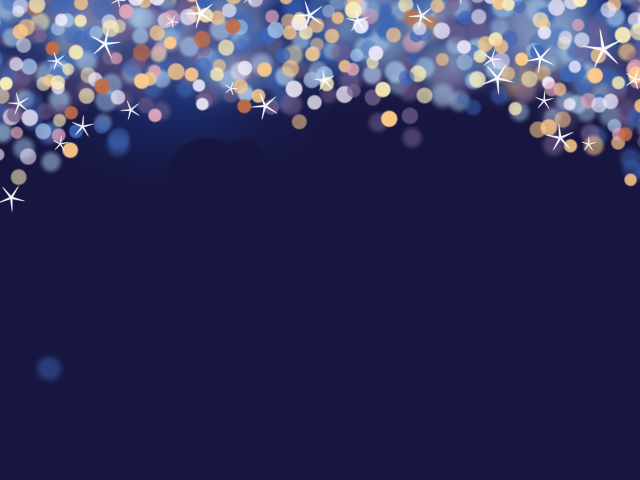
A Shadertoy shader for this background:

```glsl
#define NAVY vec3(0.09, 0.086, 0.25)
#define ROYAL vec3(0.11, 0.20, 0.48)
#define AZURE vec3(0.24, 0.40, 0.72)
#define ICE vec3(0.66, 0.79, 0.92)
#define MAUVE vec3(0.46, 0.38, 0.56)
#define PEACH vec3(1.0, 0.80, 0.54)
#define CREAM vec3(1.0, 0.95, 0.73)
#define PEARL vec3(0.94, 0.92, 0.98)
#define DOT_RADIUS 0.0155
#define STAR_CELL 0.135
#define STAR_RAYS 5.0

vec3 hash32(vec2 p) {
    vec3 q = fract(p.xyx * vec3(0.1031, 0.1030, 0.0973));
    q += dot(q, q.yxz + 33.33);
    return fract((q.xxy + q.yzz) * q.zyx);
}

// Depth below the top at which the lights end; deeper at both sides
float reach(float x, float aspect) {
    float side = abs(2.0 * x / aspect - 1.0);
    return 0.29 + 0.19 * side * side * side;
}

float blob(vec2 p, vec2 center, vec2 size) {
    vec2 q = (p - center) / size;
    return exp(-dot(q, q));
}

vec3 coolColor(float t) {
    vec3 c = mix(AZURE, MAUVE, step(0.42, t));
    return mix(c, ICE, step(0.68, t));
}

vec3 warmColor(float t) {
    vec3 c = mix(PEACH, CREAM, step(0.32, t));
    c = mix(c, PEARL, step(0.60, t));
    c = mix(c, vec3(0.88, 0.65, 0.73), step(0.85, t));
    return mix(c, vec3(0.76, 0.43, 0.28), step(0.95, t));
}

// One jittered layer of discs; extent scales the depth it covers
vec3 discs(vec3 col, vec2 p, float aspect, float cell, float radius,
           float soft, float alpha, float extent, float warmth, float seed) {
    vec2 base = floor(p / cell);
    float aa = 1.2 / iResolution.y;
    for (int j = -1; j <= 1; j++)
    for (int i = -1; i <= 1; i++) {
        vec2 id = base + vec2(i, j);
        vec3 place = hash32(id + seed);
        vec3 look = hash32(id + seed + 71.7);
        vec2 center = (id + place.xy) * cell;
        float limit = reach(center.x, aspect) * extent;
        float chance = 0.95 * (1.0 - smoothstep(0.48 * limit, limit, center.y));
        float r = radius * mix(0.8, 1.15, look.x);
        float edge = max(soft * r, aa);
        float mask = 1.0 - smoothstep(r - edge, r + edge, length(p - center));
        vec3 tint = look.y < warmth ? warmColor(look.z) : coolColor(look.z);
        mask *= step(place.z, chance) * alpha * mix(0.65, 1.0, fract(look.x * 7.3));
        col = mix(col, tint, mask);
    }
    return col;
}

// Thin tapered rays around a small bright core
float star(vec2 q, float size, float turn) {
    float sector = 6.2832 / STAR_RAYS;
    float r = length(q);
    float a = mod(atan(q.y, q.x) + turn, sector) - 0.5 * sector;
    vec2 ray = r * vec2(cos(a), sin(a));
    float width = 0.065 * size * max(1.0 - ray.x / size, 0.0);
    float aa = 1.0 / iResolution.y;
    float arm = 1.0 - smoothstep(width - 0.5 * aa, width + aa, abs(ray.y));
    arm *= 1.0 - smoothstep(0.75 * size, size, r);
    return max(arm, exp(-70.0 * r * r / (size * size)));
}

float starField(vec2 p, float aspect) {
    vec2 base = floor(p / STAR_CELL);
    float light = 0.0;
    for (int j = -1; j <= 1; j++)
    for (int i = -1; i <= 1; i++) {
        vec2 id = base + vec2(i, j);
        vec3 place = hash32(id + 211.0);
        vec3 look = hash32(id + 307.0);
        vec2 center = (id + place.xy) * STAR_CELL;
        float shown = step(place.z, 0.85) * step(center.y, reach(center.x, aspect));
        float size = mix(0.016, 0.05, look.x * look.x);
        light = max(light, shown * star(p - center, size, look.y * 6.2832));
    }
    return light;
}

void mainImage(out vec4 fragColor, in vec2 fragCoord) {
    float aspect = iResolution.x / iResolution.y;
    vec2 p = fragCoord / iResolution.y;
    p.y = 1.0 - p.y;
    vec2 g = vec2(p.x / aspect, p.y);

    // Blue haze with two dark round bites in its lower left lobe
    float haze = 0.8 * (1.0 - smoothstep(0.03, 0.25, p.y));
    float lobe = 0.75 * blob(g, vec2(0.28, 0.20), vec2(0.14, 0.11));
    lobe *= smoothstep(0.078, 0.084, length(p - vec2(0.323 * aspect, 0.368)));
    lobe *= smoothstep(0.045, 0.051, length(p - vec2(0.38 * aspect, 0.337)));
    vec3 col = mix(NAVY, ROYAL, max(haze, lobe));

    // Lilac and icy clouds along the top
    float lilac = blob(g, vec2(0.29, 0.06), vec2(0.10, 0.08))
                + blob(g, vec2(0.79, 0.09), vec2(0.08, 0.07));
    float icy = blob(g, vec2(0.13, 0.04), vec2(0.07, 0.07))
              + blob(g, vec2(0.86, 0.08), vec2(0.08, 0.06))
              + 0.6 * blob(g, vec2(0.37, 0.14), vec2(0.10, 0.05))
              + 0.6 * blob(g, vec2(0.62, 0.06), vec2(0.08, 0.07));
    col = mix(col, MAUVE, min(0.65 * lilac, 1.0));
    col = mix(col, ICE, min(0.65 * icy, 1.0));

    // Lights from blurred and cool to crisp and warm
    col = discs(col, p, aspect, 0.085, 0.040, 0.70, 0.50, 0.80, 0.05, 11.0);
    col = discs(col, p, aspect, 0.056, 0.021, 0.45, 0.65, 1.12, 0.00, 37.0);
    col = discs(col, p, aspect, 0.060, 0.020, 0.30, 0.70, 0.95, 0.12, 59.0);
    col = discs(col, p, aspect, 0.055, DOT_RADIUS, 0.08, 0.80, 0.98, 0.50, 97.0);
    col = discs(col, p, aspect, 0.052, DOT_RADIUS, 0.05, 0.97, 0.92, 0.88, 139.0);

    col = mix(col, vec3(1.0), 0.95 * starField(p, aspect));
    fragColor = vec4(col, 1.0);
}
```
